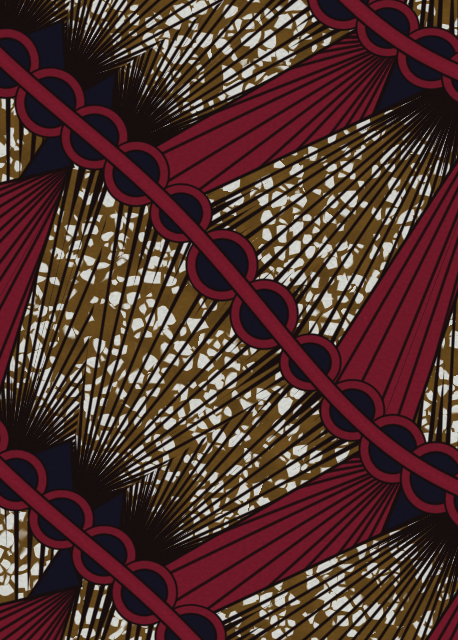
A WebGL 1 fragment shader for this pattern:

```glsl
precision highp float;
// Wax-print cloth: diagonal chains of ringed beads between striped red, navy and speckled brown fans.
uniform vec2 u_resolution;

const float VIEW_HEIGHT = 7.68;
const vec2 REPEAT = vec2(0.1, 5.03);  // step from one chain to the next
const float BAND = 4.94;              // vertical gap between chains
const vec3 RED = vec3(0.42, 0.095, 0.15);
const vec3 NAVY = vec3(0.075, 0.07, 0.12);
const vec3 BROWN = vec3(0.37, 0.265, 0.11);
const vec3 WHITE = vec3(0.82, 0.82, 0.80);
const vec3 INK = vec3(0.085, 0.05, 0.05);

float hash(vec2 p) { return fract(sin(dot(p, vec2(127.1, 311.7))) * 43758.5); }
vec2 hash2(vec2 p) { return vec2(hash(p), hash(p + 37.3)); }

float gradientNoise(vec2 p) {
  vec2 i = floor(p), f = fract(p);
  vec2 u = f * f * (3.0 - 2.0 * f);
  vec2 e = vec2(1.0, 0.0);
  float a = dot(hash2(i) * 2.0 - 1.0, f);
  float b = dot(hash2(i + e) * 2.0 - 1.0, f - e);
  float c = dot(hash2(i + e.yx) * 2.0 - 1.0, f - e.yx);
  float d = dot(hash2(i + 1.0) * 2.0 - 1.0, f - 1.0);
  return mix(mix(a, b, u.x), mix(c, d, u.x), u.y);
}

// Coverage of a shape with signed distance d (negative inside).
float cover(float d, float px) { return 1.0 - smoothstep(-px, px, d); }

// Signed distance to the line a-b; positive below when it runs rightwards.
float side(vec2 p, vec2 a, vec2 b) {
  vec2 d = normalize(b - a);
  return d.x * (p.y - a.y) - d.y * (p.x - a.x);
}

float chainHeight(float x) { return 0.68 + 0.94 * x - 0.075 * x * sin(1.14 * x); }

// Irregular resist-dye spots: random Voronoi cells with gaps between them.
float spots(vec2 p, float scale, float amount, float px) {
  vec2 s = p * scale, nearestId = vec2(0.0);
  float first = 9.0, second = 9.0;
  for (int y = -1; y <= 1; y++) {
    for (int x = -1; x <= 1; x++) {
      vec2 id = floor(s) + vec2(float(x), float(y));
      float d = length(id + 0.1 + 0.8 * hash2(id) - s);
      if (d < first) { second = first; first = d; nearestId = id; }
      else { second = min(second, d); }
    }
  }
  float gap = 0.16 + 0.22 * hash(nearestId + 9.1);
  return step(hash(nearestId + 4.7), amount) * cover(gap - second + first, px * scale * 1.5);
}

// Radiating rays, plus short spikes that swell towards a chain.
float fan(vec2 p, vec2 apex, float perRadian, float nearChain, float px) {
  vec2 v = p - apex;
  float r = length(v), a = atan(v.y, v.x) * perRadian;
  float wobble = hash(vec2(floor(a), perRadian));
  float ray = abs(fract(a) - 0.35 - 0.3 * wobble) * r / perRadian;
  float b = a + 0.5;
  float spike = abs(fract(b) - 0.5) * r / perRadian;
  float spikeWidth = 0.05 * (nearChain - hash(vec2(floor(b), apex.x)));
  return max(cover(ray - 0.017 - 0.012 * nearChain, px), cover(spike - spikeWidth, px));
}

// Fills where d is positive and inks the outline.
vec3 patchOver(vec3 base, vec3 fill, float d, float px) {
  return mix(mix(base, fill, cover(-d, px)), INK, cover(abs(d) - 0.018, px));
}

vec3 stripedRed(vec2 p, vec2 apex, float perRadian, float px) {
  return mix(RED, INK, 0.9 * fan(p, apex, perRadian, 0.0, px));
}

vec3 brownCloth(vec2 p, vec2 q, float nearChain, float px) {
  vec2 warped = p + 0.06 * vec2(gradientNoise(p * 6.0), gradientNoise(p * 6.0 + 19.0));
  float amount = 0.56 + 0.35 * gradientNoise(p * 1.3);
  float white = max(spots(warped, 5.2, amount, px), spots(warped + 7.0, 9.5, amount * 0.55, px));
  vec3 cloth = mix(BROWN * (1.0 + 0.25 * gradientNoise(p * 4.0)), WHITE, white);
  float rays = fan(q, vec2(0.8, 1.0), 13.0, nearChain, px);
  rays = mix(rays, fan(q, vec2(0.0, 0.65), 15.0, nearChain, px),
    cover(side(q, vec2(0.8, 0.25), vec2(1.2, -2.6)), px));
  rays = mix(rays, fan(q, vec2(1.4, 1.8), 15.0, nearChain, px),
    cover(-side(q, vec2(1.4, 0.85), vec2(3.6, -0.6)), px));
  rays = mix(rays, fan(q, vec2(5.6, 0.9), 17.0, nearChain, px),
    cover(-side(q, vec2(2.3, 2.4), vec2(5.5, 0.9)), px));
  return mix(cloth, INK, rays);
}

// Overlapping ringed beads threaded on a wavy cord.
vec3 chainOver(vec3 color, vec2 q, float row, float px) {
  for (int i = -1; i <= 12; i++) {
    vec2 jitter = hash2(vec2(float(i), row)) - 0.5;
    float x = 0.08 + 0.515 * float(i);
    vec2 v = q - vec2(x + 0.03, chainHeight(x)) - 0.07 * jitter;
    v.y *= 1.06 + 0.2 * jitter.x;
    float d = length(v) - 0.39 - 0.07 * jitter.y;
    color = mix(color, INK, cover(d - 0.022, px));
    color = mix(color, RED * 0.96, cover(d, px));
    color = mix(color, INK, cover(d + 0.095, px));
    color = mix(color, NAVY, cover(d + 0.12, px));
  }
  float slope = (chainHeight(q.x + 0.01) - chainHeight(q.x - 0.01)) / 0.02;
  float cord = abs(q.y - chainHeight(q.x)) / sqrt(1.0 + slope * slope);
  color = mix(color, INK, cover(cord - 0.11, px));
  return mix(color, RED * (1.06 - 1.2 * cord), cover(cord - 0.083, px));
}

void main() {
  float px = VIEW_HEIGHT / u_resolution.y;
  vec2 p = vec2(gl_FragCoord.x, u_resolution.y - gl_FragCoord.y) * px;
  float row = ceil((p.y - chainHeight(p.x)) / BAND);
  vec2 q = p - row * REPEAT;
  float above = chainHeight(q.x) - q.y;
  float nearChain = smoothstep(1.7, 0.2, min(above, BAND - above));
  vec3 color = brownCloth(p, q, nearChain, px);

  // Long red fan and the navy corner at its tip
  float upper = side(q, vec2(1.7, 1.85), vec2(4.3, 0.35));
  float lower = -side(q, vec2(2.3, 2.4), vec2(5.5, 0.9));
  float tip = side(q, vec2(4.8, 0.6), vec2(4.5, 1.35));
  color = patchOver(color, stripedRed(q, vec2(4.85, 0.45), 11.0, px), min(min(upper, lower), tip), px);
  color = patchOver(color, NAVY, min(lower, -tip), px);

  // Steep red fans at the right and left
  float steep = min(-side(q, vec2(3.95, 4.3), vec2(5.6, 1.75)) * -1.0,
    side(q, vec2(5.6, 3.2), vec2(5.0, 4.95)));
  color = patchOver(color, stripedRed(q, vec2(6.15, 0.95), 15.0, px), steep, px);
  float shoulder = side(q, vec2(-0.2, -2.8), vec2(0.85, -3.05));
  float leftFan = min(shoulder, side(q, vec2(0.7, -2.93), vec2(-0.1, -0.33)));
  color = patchOver(color, stripedRed(q, vec2(0.85, -3.13), 11.0, px), leftFan, px);

  // Navy corners beside the chains
  float corner = min(-shoulder, min(-side(q, vec2(0.55, -3.5), vec2(0.1, -2.83)),
    side(q, vec2(0.6, -3.6), vec2(0.8, -2.95))));
  color = patchOver(color, NAVY, corner, px);
  color = patchOver(color, NAVY, min(side(q, vec2(0.05, 0.5), vec2(0.75, 0.25)),
    side(q, vec2(0.75, 0.2), vec2(0.8, 1.0))), px);
  color = patchOver(color, NAVY, min(side(q, vec2(0.9, 1.15), vec2(1.4, 0.85)),
    side(q, vec2(1.4, 0.85), vec2(1.3, 1.7))), px);

  color = chainOver(color, q + REPEAT, row - 1.0, px);
  color = chainOver(color, q, row, px);
  color *= 1.0 + 0.10 * gradientNoise(p * vec2(22.0, 30.0));
  gl_FragColor = vec4(color, 1.0);
}
```
